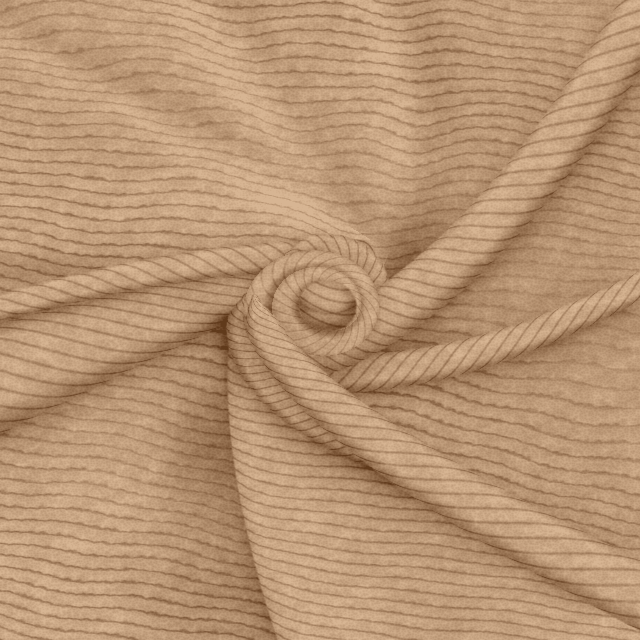
This texture is drawn by a three.js fragment shader. Its source:

```glsl
varying vec2 vUv;

vec2 hash2(vec2 p) {
  return fract(sin(vec2(dot(p, vec2(127.1, 311.7)), dot(p, vec2(269.5, 183.3)))) * 4375.85);
}

// Distance to the nearest scattered cell point
float cellular(vec2 p) {
  vec2 cell = floor(p);
  float nearest = 2.0;
  for (int j = -1; j <= 1; j++)
    for (int i = -1; i <= 1; i++) {
      vec2 q = cell + vec2(float(i), float(j));
      nearest = min(nearest, length(q + hash2(q) - p));
    }
  return nearest;
}

vec2 bezier(vec2 a, vec2 b, vec2 c, float t) {
  return mix(mix(a, b, t), mix(b, c, t), t);
}

// x: parameter along the curve, y: distance, positive on its left side
vec2 bend(vec2 p, vec2 a, vec2 b, vec2 c) {
  vec2 start = a, found = vec2(0.0, 9.0);
  for (int i = 0; i < 20; i++) {
    vec2 end = bezier(a, b, c, float(i + 1) / 20.0);
    vec2 dir = end - start, rel = p - start;
    float h = clamp(dot(rel, dir) / dot(dir, dir), 0.0, 1.0);
    float d = length(rel - dir * h);
    if (d < abs(found.y))
      found = vec2((float(i) + h) / 20.0, dir.x * rel.y < dir.y * rel.x ? -d : d);
    start = end;
  }
  return found;
}

// Rounded cord with a narrow dark groove
float rib(float phase) {
  float f = abs(fract(phase) - 0.5) * 2.0;
  return 0.08 * (1.0 - f * f) - 0.34 * smoothstep(0.66, 1.0, f);
}

// Rolled fold with a tapered start, lit on its left, casting shade to its right
void roll(inout float tone, vec2 p, vec2 a, vec2 b, vec2 c, vec2 widths, float count, float twist) {
  vec2 k = bend(p, a, b, c);
  float w = mix(widths.x, widths.y, k.x) * smoothstep(-0.06, 0.14, k.x);
  float u = clamp(k.y / w, -1.0, 1.0);
  float gap = max(abs(k.y) - w, 0.0);
  float ends = smoothstep(0.0, 0.1, k.x) * (1.0 - smoothstep(0.9, 1.0, k.x));
  tone -= exp(-gap / 0.02) * (k.y < 0.0 ? 0.38 : 0.13) * ends;
  float body = 0.83 + 0.06 * u - 0.42 * smoothstep(0.35, 1.0, -u) - 0.22 * smoothstep(0.7, 1.0, u);
  body += rib(k.x * count + twist * asin(u * 0.98)) * 0.8;
  tone = mix(body, tone, smoothstep(-0.002, 0.002, abs(k.y) - w));
}

// Soft ridge that shades the cloth and lifts its ribs
void ridge(inout float tone, inout float lift, vec2 p, vec2 a, vec2 b, vec2 c, float width) {
  float s = bend(p, a, b, c).y / width;
  float bump = exp(-s * s);
  tone -= 0.25 * s * bump;
  lift += 0.8 * bump;
}

float spot(vec2 p, vec2 centre, vec2 size) {
  vec2 q = (p - centre) / size;
  return exp(-dot(q, q));
}

void main() {
  vec2 p = vUv;
  float tuft = cellular(p * vec2(70.0, 110.0)) - 0.45;

  // Flat cloth with soft ridges and wavering ribs
  float tone = 0.8 - 0.05 * smoothstep(0.4, 1.0, p.x), lift = 0.0;
  ridge(tone, lift, p, vec2(0.31, 1.03), vec2(0.43, 0.84), vec2(0.59, 0.59), 0.05);
  ridge(tone, lift, p, vec2(-0.02, 0.97), vec2(0.27, 0.82), vec2(0.54, 0.65), 0.035);
  ridge(tone, lift, p, vec2(0.6, 1.03), vec2(0.7, 0.82), vec2(0.61, 0.61), 0.05);
  float waver = 0.007 * sin(p.x * 13.0 + p.y * 9.0) + 0.003 * sin(p.x * 31.0 - p.y * 24.0) + 0.004 * tuft;
  float slope = mix(0.17, 0.09, smoothstep(0.2, 0.6, p.y));
  float strength = 0.8 + 0.25 * sin(p.x * 6.0 + p.y * 11.0) - 0.25 * smoothstep(0.5, 0.9, p.x);
  tone += rib(50.0 * (p.y + slope * p.x + waver) + lift) * strength;
  tone += 0.03 * sin(p.x * 9.0 + p.y * 7.0 + 2.0 * sin(p.y * 6.0));

  // Hollows beside the folds and lighter swells
  tone -= 0.33 * spot(p, vec2(0.32, 0.3), vec2(0.06, 0.1));
  tone -= 0.18 * spot(p, vec2(0.34, 0.04), vec2(0.12, 0.13));
  tone -= 0.2 * spot(p, vec2(0.65, 0.6), vec2(0.06, 0.09));
  tone -= 0.17 * spot(p, vec2(0.66, 0.45), vec2(0.07, 0.04));
  tone -= 0.16 * spot(p, vec2(0.03, 0.58), vec2(0.14, 0.025));
  tone += 0.08 * spot(p, vec2(0.16, 0.21), vec2(0.1, 0.1));
  tone += 0.07 * spot(p, vec2(0.3, 0.68), vec2(0.2, 0.05));

  // Folds running to the left, the upper one rounding the coil
  roll(tone, p, vec2(-0.2, 0.33), vec2(0.16, 0.48), vec2(0.42, 0.56), vec2(0.1, 0.033), 16.0, 2.4);
  roll(tone, p, vec2(-0.2, 0.46), vec2(0.25, 0.61), vec2(0.56, 0.6), vec2(0.018, 0.026), 23.0, 0.9);
  roll(tone, p, vec2(0.45, 0.6), vec2(0.61, 0.645), vec2(0.59, 0.48), vec2(0.026, 0.02), 13.0, 0.8);

  // Overlapping lower panel
  float edge = bend(p, vec2(0.36, 0.49), vec2(0.335, 0.29), vec2(0.44, -0.02)).y;
  float below = smoothstep(-0.003, 0.003, 0.492 - 0.646 * (p.x - 0.378) - p.y);
  float panel = 0.81 - 0.22 * exp(-max(edge, 0.0) / 0.008) + 0.05 * sin(p.x * 15.0 + p.y * 9.0);
  panel += rib(56.0 * (p.y + 0.13 * p.x + waver * 0.6) - 0.7 * exp(-max(edge, 0.0) / 0.02)) * 0.8;
  tone -= 0.36 * exp(-max(-edge, 0.0) / 0.024) * below;
  tone = mix(tone, panel, smoothstep(-0.002, 0.002, edge) * below);

  // Folds running to the right
  roll(tone, p, vec2(0.385, 0.535), vec2(0.335, 0.36), vec2(0.7, 0.24), vec2(0.028, 0.014), -28.0, 0.8);
  roll(tone, p, vec2(0.47, 0.42), vec2(0.71, 0.395), vec2(1.02, 0.565), vec2(0.032, 0.02), -20.0, 1.1);
  roll(tone, p, vec2(0.44, 0.435), vec2(0.735, 0.505), vec2(1.03, 1.02), vec2(0.043, 0.043), 31.0, 1.3);

  // Central coil, winding clockwise inward from the lower left
  vec2 q = (p - vec2(0.495, 0.517)) * vec2(1.0, 1.15);
  q -= vec2(0.015, 0.012) * (1.0 - smoothstep(0.04, 0.11, length(q)));
  float radius = length(q);
  float turn = fract((3.76 - atan(q.y, q.x)) / 6.28319);
  float depth = (0.118 - radius) / 0.036 - turn * 0.9 - 0.1 * smoothstep(0.0, 1.0, turn);
  float across = fract(depth);
  float coil = 0.84 - 0.16 * (1.0 - smoothstep(0.0, 0.2, across));
  coil -= (0.42 + 0.15 * sin(turn * 6.28319 + 1.5)) * smoothstep(0.55, 0.98, across);
  coil += rib(24.0 * turn + 2.0 * depth) * 0.5;

  // Ribbed hollow with a curled lip inside the coil
  float lip = q.y + 0.02 - 9.0 * (q.x - 0.005) * (q.x - 0.005);
  float eye = 0.8 + rib(52.0 * (p.y + 0.35 * p.x - 5.0 * q.x * q.x)) * 0.8;
  eye -= 0.45 * exp(-abs(lip) / 0.007);
  eye -= (0.4 - 5.0 * q.y) * smoothstep(0.02, 0.05, radius);
  coil = mix(eye, coil, smoothstep(0.044, 0.05, radius + 0.006 * sin(turn * 6.28319)));
  tone -= 0.22 * exp(min(depth, 0.0) / 0.3) * smoothstep(0.0, 0.15, turn) * (1.0 - smoothstep(0.85, 1.0, turn));
  tone = mix(tone, coil, smoothstep(-0.05, 0.05, depth));

  // Outer end of the coil, unrolling to the lower right
  roll(tone, p, vec2(0.398, 0.535), vec2(0.405, 0.37), vec2(1.02, 0.06), vec2(0.023, 0.05), -24.0, 1.7);

  // Brushed nap
  tone += 0.2 * (cellular(p * vec2(230.0, 270.0)) - 0.45) + 0.13 * tuft;
  tone += 0.15 * (cellular(p * vec2(22.0, 46.0) + waver * 60.0) - 0.45);

  vec3 colour = mix(vec3(0.42, 0.27, 0.15), vec3(0.845, 0.71, 0.575), clamp(tone, -0.1, 1.0));
  gl_FragColor = vec4(colour, 1.0);
}
```
